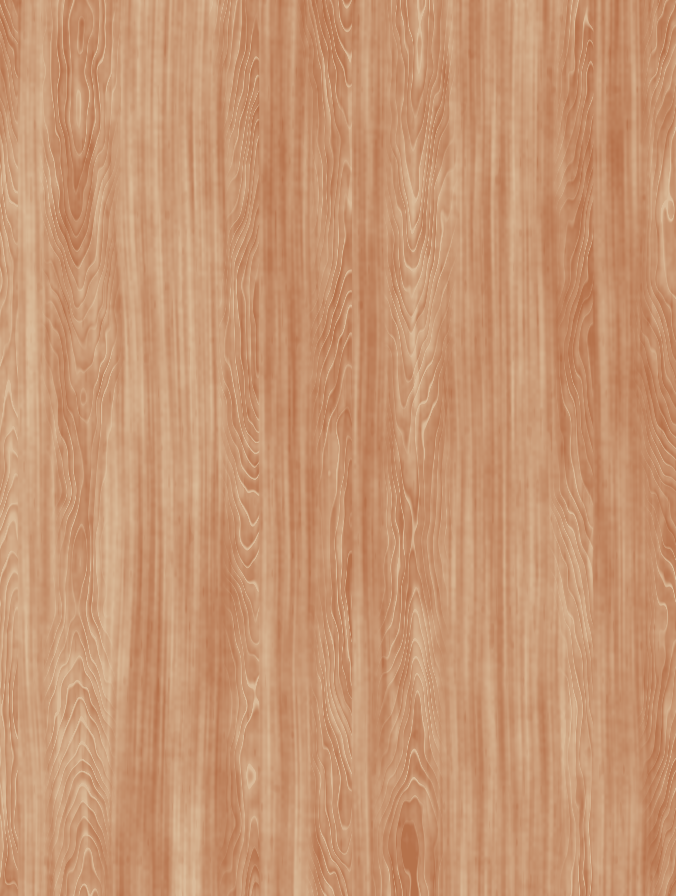
Give the GLSL for this texture, as a WebGL 2 fragment shader.

```glsl
#version 300 es
precision highp float;

uniform vec2 u_resolution;
out vec4 fragColor;

float hash(vec2 p) {
    vec3 q = fract(p.xyx * 0.1031);
    q += dot(q, q.yzx + 33.33);
    return fract((q.x + q.y) * q.z);
}

// Value noise centred on zero
float noise(vec2 p) {
    vec2 i = floor(p), f = fract(p);
    f = f * f * (3.0 - 2.0 * f);
    float low = mix(hash(i), hash(i + vec2(1, 0)), f.x);
    float high = mix(hash(i + vec2(0, 1)), hash(i + vec2(1, 1)), f.x);
    return mix(low, high, f.y) - 0.5;
}

// Long, nearly vertical fibres at three widths
float straightGrain(vec2 p) {
    float x = p.x + 0.016 * noise(p * vec2(7.0, 2.3)) + 0.004 * noise(p * vec2(28.0, 8.0));
    return 1.5 * noise(vec2(x * 95.0, p.y * 3.0))
         + 2.0 * noise(vec2(x * 210.0 + 31.0, p.y * 5.0))
         + 1.3 * noise(vec2(x * 390.0 + 77.0, p.y * 11.0));
}

// Nested arches around a wandering pith; d is the distance across the grain
float archPhase(float d, vec2 p, float seed) {
    float pith = d + 0.016 * noise(vec2(seed, p.y * 4.0)) + 0.005 * noise(vec2(seed + 5.0, p.y * 15.0));
    float rise = 6.0 * sin(6.2832 * (p.y + hash(vec2(seed, 3.0)))) + 7.0 * noise(vec2(seed + 9.0, p.y * 3.0));
    float ripple = 2.4 * noise(p * vec2(45.0, 13.0)) + 0.9 * noise(p * vec2(120.0, 38.0));
    return rise + ripple + 155.0 * sqrt(pith * pith + 0.00004);
}

// Growth rings that darken slowly and end in a thin pale line of uneven strength
float rings(float phase, vec2 p) {
    float f = fract(phase);
    float ramp = f - smoothstep(0.76, 0.96, f);
    float paleLine = smoothstep(0.72, 0.93, f) * (1.0 - smoothstep(0.93, 1.0, f));
    float strength = 0.3 + 1.4 * smoothstep(-0.15, 0.35, noise(p * vec2(50.0, 14.0) + 140.0));
    float visible = 1.0 - smoothstep(0.3, 0.8, fwidth(phase));
    return 1.6 * noise(vec2(phase * 0.8, p.y * 5.0)) + 1.2 * noise(vec2(phase * 2.3, p.y * 9.0))
         + visible * (1.5 * (0.36 - ramp) + 1.5 * strength * (paleLine - 0.1));
}

void main() {
    vec2 p = gl_FragCoord.xy / u_resolution.y;

    // Each veneer leaf repeats the same layout with its own grain
    float leaf = floor((p.x - 0.02) / 0.373);
    float u = p.x - 0.02 - leaf * 0.373;
    float fibres = straightGrain(p);
    float shade = fibres;
    float figured = 0.0;

    // Figures: centre, half width, one-sided flag
    vec3 figures[3] = vec3[3](vec3(0.07, 0.046, 0.0), vec3(0.269, 0.05, 1.0), vec3(0.373, 0.058, 1.0));
    for (int i = 0; i < 3; i++) {
        vec3 fig = figures[i];
        float d = u - fig.x;
        float mask = 1.0 - smoothstep(0.4 * fig.y, fig.y, abs(d) + 0.025 * noise(p * vec2(12.0, 5.0)));
        mask *= 1.0 - fig.z * smoothstep(-0.0012, 0.0012, d);
        float phase = archPhase(d, p, 17.0 * leaf + 41.0 * float(i) + 60.0);
        shade = mix(shade, rings(phase, p) + 0.4 * fibres, mask);
        figured = max(figured, mask);
    }

    // Broad tone, cloudy patches and faint cross-grain mottling
    shade += 1.35 * noise(vec2(p.x * 24.0 + 7.0, p.y * 1.5));
    shade += 0.9 * noise(p * vec2(9.0, 4.0) + 50.0);
    shade += 0.8 * noise(p * vec2(38.0, 24.0) + 80.0);
    shade += 0.45 * noise(vec2(p.x * 60.0, p.y * 110.0 + 20.0 * p.x));
    shade += 0.5 * noise(p * vec2(260.0, 190.0));
    shade += 0.02 - 0.25 * figured;

    // Narrow pale flames inside the figures
    vec2 bent = p + vec2(0.012 * noise(p * vec2(20.0, 16.0)), 0.0);
    shade += 1.1 * figured * smoothstep(0.18, 0.4, noise(bent * vec2(110.0, 10.0) + 23.0));

    // Sparse short dark pores
    shade -= 0.6 * smoothstep(0.3, 0.48, noise(p * vec2(260.0, 50.0) + 11.0));

    shade = clamp(1.25 * shade, -2.8, 2.8);
    vec3 colour = vec3(0.783, 0.588, 0.447) + shade * vec3(0.026, 0.051, 0.054);
    fragColor = vec4(colour, 1.0);
}
```
